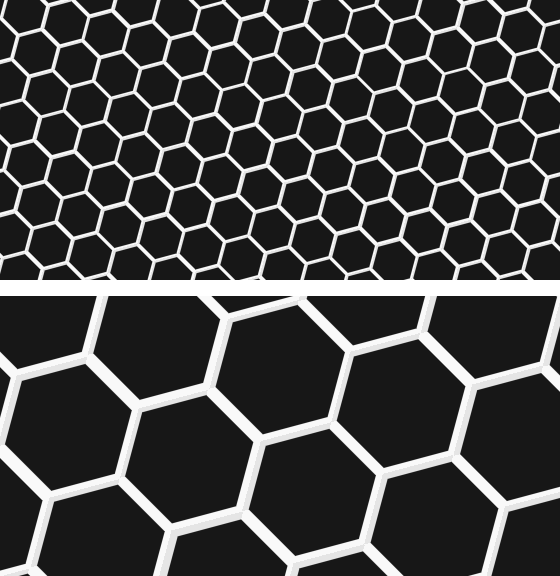
Top, the full canvas; bottom, a detail of the centre.
Give the GLSL for this pattern, as a Shadertoy shader.

```glsl
const float SPACING = 0.1505;          // between cell centres, in canvas heights
const float TILT = 0.2618;             // clockwise tilt of the rows, radians
const vec2 ANCHOR = vec2(0.8932, 0.4714);
const float HALF_LINE = 0.0455;        // in cell spacings
const float SIZE_JITTER = 0.006;
const float SHIFT_JITTER = 0.010;
const float SHADE = 0.09;
const vec2 SHADE_DIR = vec2(-0.7071, 0.7071);
const vec3 CELL_COLOR = vec3(0.09);
const vec3 LINE_COLOR = vec3(0.975);
const vec2 LATTICE = vec2(1.0, 1.7320508);

float hash(vec2 p) {
    return fract(sin(dot(p, vec2(127.1, 311.7))) * 43758.5453);
}

mat2 rotation(float angle) {
    float c = cos(angle), s = sin(angle);
    return mat2(c, s, -s, c);
}

// Nearest centre of a triangular lattice with unit spacing
vec2 nearestCenter(vec2 p) {
    vec2 even = round(p / LATTICE) * LATTICE;
    vec2 odd = (floor(p / LATTICE) + 0.5) * LATTICE;
    return distance(p, even) < distance(p, odd) ? even : odd;
}

// xy: outward normal of the facing side, z: distance along it
vec3 hexSide(vec2 p) {
    vec3 side = vec3(0.0);
    for (int i = 0; i < 3; i++) {
        float angle = radians(60.0) * float(i);
        vec2 axis = vec2(cos(angle), sin(angle));
        float along = dot(p, axis);
        if (abs(along) > side.z) side = vec3(axis * sign(along), abs(along));
    }
    return side;
}

void mainImage(out vec4 fragColor, in vec2 fragCoord) {
    vec2 p = fragCoord / iResolution.y - ANCHOR;
    vec2 q = rotation(TILT) * p / SPACING;
    float pixel = 1.0 / (iResolution.y * SPACING);

    // Small differences in size and position between cells
    vec2 center = nearestCenter(q);
    vec2 id = round(center / LATTICE * 2.0);
    vec2 shift = vec2(hash(id), hash(id + 17.0)) * 2.0 - 1.0;
    float grow = (hash(id + 43.0) * 2.0 - 1.0) * SIZE_JITTER;

    vec3 side = hexSide(q - center - shift * SHIFT_JITTER);
    float edge = side.z - (0.5 - HALF_LINE + grow);
    float line = smoothstep(-0.7 * pixel, 0.7 * pixel, edge);

    // Faint shading on one flank of the lines
    vec2 normal = rotation(-TILT) * side.xy;
    float shade = SHADE * max(dot(normal, SHADE_DIR), 0.0);
    vec3 color = mix(CELL_COLOR, LINE_COLOR * (1.0 - shade), line);
    fragColor = vec4(color, 1.0);
}
```
